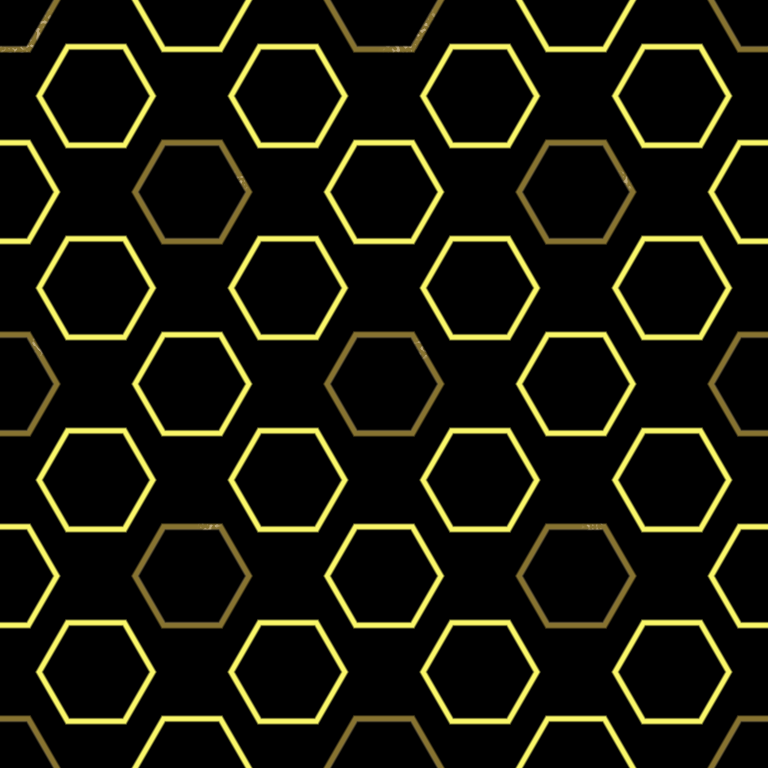
This pattern is drawn by a WebGL 1 fragment shader. Its source:

```glsl
precision highp float;
// Tiling black field of outlined yellow hexagons, every fourth one worn brown.
uniform vec2 u_resolution;

// Random unit gradient on a lattice that wraps every 192 cells
vec2 gradient(vec2 cell) {
  cell = mod(cell, 192.0);
  float angle = 6.2832 * fract(sin(dot(cell, vec2(12.99, 78.23))) * 4375.85);
  return vec2(cos(angle), sin(angle));
}

float gradientNoise(vec2 p) {
  vec2 i = floor(p), f = fract(p);
  vec2 s = f * f * f * (f * (f * 6.0 - 15.0) + 10.0);
  vec2 e = vec2(1.0, 0.0);
  float low = mix(dot(gradient(i), f), dot(gradient(i + e), f - e), s.x);
  float high = mix(dot(gradient(i + e.yx), f - e.yx), dot(gradient(i + 1.0), f - 1.0), s.x);
  return mix(low, high, s.y);
}

// Signed distance to a flat-topped hexagon with mitred corners
float hexagon(vec2 p, float apothem) {
  p = abs(p);
  return max(p.y, dot(p, vec2(0.866, 0.5))) - apothem;
}

float stroke(float d, float halfWidth, float soft) {
  return 1.0 - smoothstep(-soft, soft, abs(d) - halfWidth);
}

// Pale scuffs gathered on one side, turning from row to row
float scuffs(vec2 p, vec2 grid, float row) {
  float angle = row < 0.5 ? -0.9 : 0.5 * row - 0.25;
  float spread = row < 0.5 ? 0.8 : 0.22;
  float facing = dot(p, vec2(cos(angle), sin(angle))) / (length(p) + 0.0001);
  float patchMask = smoothstep(cos(spread), cos(spread * 0.5), facing);
  return patchMask * smoothstep(0.02, 0.3, gradientNoise(grid * 48.0));
}

void main() {
  // Four cells each way, with a hexagon on every corner and every centre
  vec2 grid = gl_FragCoord.xy / u_resolution * 4.0;
  float soft = max(0.0075, 3.0 / min(u_resolution.x, u_resolution.y));
  vec2 corner = floor(grid + 0.5);
  vec2 p = grid - corner;
  float cornerDist = hexagon(p, 0.2565);
  float centreDist = hexagon(fract(grid) - 0.5, 0.2565);

  // Corner hexagons alternate brown and yellow in a checkerboard
  float brown = 1.0 - mod(corner.x + corner.y, 2.0);
  vec3 yellowInk = vec3(0.98, 0.97, 0.41);
  vec3 brownInk = mix(vec3(0.53, 0.45, 0.19), vec3(0.50, 0.45, 0.33),
                      0.6 * smoothstep(-0.006, -0.016, cornerDist));
  brownInk = mix(brownInk, vec3(0.74, 0.66, 0.47), scuffs(p, grid, mod(-corner.y, 4.0)));

  vec3 colour = yellowInk * stroke(centreDist, 0.0145, soft);
  colour += mix(yellowInk, brownInk, brown) * stroke(cornerDist, 0.0145 + 0.001 * brown, soft);
  gl_FragColor = vec4(colour, 1.0);
}
```
